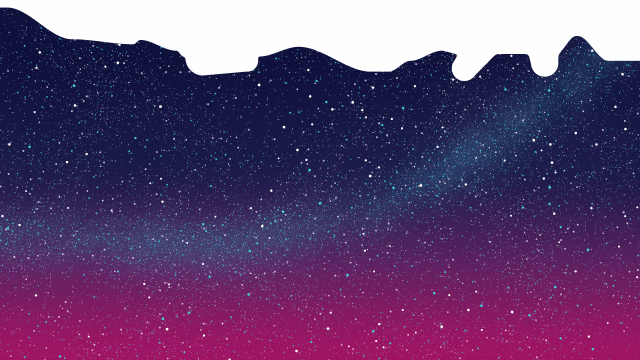
A WebGL 1 fragment shader for this background:

```glsl
precision highp float;
// A starry night sky fading from navy to magenta, below a dripping white border.
// Hashed cells scatter dust and stars, layered sines clump them, and a curved
// teal band crosses the sky. The border joins a stepped outline with round drips.

uniform vec2 u_resolution;

float hash(vec2 p) {
  vec3 q = fract(vec3(p.xyx) * vec3(0.1031, 0.1030, 0.0973));
  q += dot(q, q.yzx + 33.33);
  return fract((q.x + q.y) * q.z);
}

// Soft patches from warped sines, 0 to 1.
float clumps(vec2 p) {
  float sum = 0.0;
  float weight = 0.5;
  for (int i = 0; i < 4; i++) {
    p += 0.6 * sin(p.yx * 1.3 + vec2(1.7, 4.1));
    sum += weight * sin(p.x) * sin(p.y);
    p = mat2(1.5, 1.2, -1.2, 1.5) * p + 2.3;
    weight *= 0.6;
  }
  return clamp(0.5 + 0.6 * sum, 0.0, 1.0);
}

// Depth of the border below the top edge.
float borderDepth(float x) {
  float d = 0.021 + 0.088 * smoothstep(0.02, 0.20, x);
  d += 0.014 * smoothstep(0.20, 0.37, x) - 0.012 * smoothstep(0.37, 0.39, x);
  d += 0.030 * smoothstep(0.39, 0.49, x) + 0.016 * smoothstep(0.49, 0.51, x);
  d -= 0.027 * smoothstep(0.72, 0.83, x);
  d += 0.069 * smoothstep(0.83, 1.03, x);
  d -= 0.030 * smoothstep(1.08, 1.14, x) + 0.028 * smoothstep(1.14, 1.227, x);
  d += 0.009 * smoothstep(1.227, 1.27, x) - 0.050 * smoothstep(1.545, 1.60, x);
  return d + 0.069 * smoothstep(1.605, 1.69, x);
}

// Capsule whose radius changes from ra to rb.
float drip(vec2 p, vec2 a, vec2 b, float ra, float rb) {
  vec2 axis = b - a;
  float t = clamp(dot(p - a, axis) / dot(axis, axis), 0.0, 1.0);
  return length(p - a - axis * t) - mix(ra, rb, t);
}

float smoothMin(float a, float b, float k) {
  float h = max(k - abs(a - b), 0.0) / k;
  return min(a, b) - 0.25 * k * h * h;
}

// Signed distance to the border; p.y runs downward.
float border(vec2 p) {
  float slope = (borderDepth(p.x + 0.002) - borderDepth(p.x - 0.002)) / 0.004;
  float d = (p.y - borderDepth(p.x)) / sqrt(1.0 + slope * slope);
  d = smoothMin(d, drip(p, vec2(0.565, 0.160), vec2(0.687, 0.169), 0.050, 0.030), 0.010);
  d = smoothMin(d, drip(p, vec2(1.290, 0.190), vec2(1.335, 0.130), 0.035, 0.045), 0.010);
  return smoothMin(d, drip(p, vec2(1.513, 0.175), vec2(1.505, 0.100), 0.038, 0.048), 0.010);
}

vec3 skyGradient(float depth) {
  vec3 col = mix(vec3(0.055, 0.065, 0.23), vec3(0.10, 0.10, 0.28), smoothstep(0.1, 0.5, depth));
  col = mix(col, vec3(0.36, 0.13, 0.38), smoothstep(0.45, 0.78, depth));
  return mix(col, vec3(0.62, 0.08, 0.39), smoothstep(0.68, 1.0, depth));
}

void main() {
  float pixel = 1.0 / u_resolution.y;
  vec2 p = gl_FragCoord.xy * pixel;
  p.y = 1.0 - p.y;

  // Band: flat at the left, curving up toward the right.
  float bend = max(p.x - 0.5, 0.0);
  float center = 0.685 - 0.38 * bend * bend - 0.07 * max(0.5 - p.x, 0.0);
  float across = (p.y - center) / sqrt(1.0 + 0.58 * bend * bend);
  float band = exp(-across * across / 0.0050);
  float haze = exp(-across * across / 0.030);
  float patches = clumps(p * 7.0);

  vec3 col = skyGradient(p.y);
  col = mix(col, vec3(0.34, 0.25, 0.46), 0.22 * haze * patches);
  col = mix(col, vec3(0.20, 0.40, 0.53), band * (0.18 + 0.30 * patches));

  // Four layers, from fine dust to the largest stars.
  float dust = clamp(0.12 + 0.55 * patches * patches + 0.45 * band + 0.15 * haze, 0.0, 1.0);
  vec3 dustTint = mix(vec3(0.62, 0.60, 0.75), vec3(0.78, 0.50, 0.70), smoothstep(0.6, 1.0, p.y));
  float scale = 170.0;
  float radius = 0.0010;
  for (int i = 0; i < 4; i++) {
    float size = float(i) / 3.0;
    float angle = 0.4 + 1.1 * float(i);
    vec2 q = mat2(cos(angle), sin(angle), -sin(angle), cos(angle)) * p * scale + 400.0;
    vec2 cell = floor(q);
    vec2 spot = 0.28 + 0.44 * vec2(hash(cell + 3.1), hash(cell + 71.7));
    float r = radius * (0.75 + 0.5 * hash(cell + 19.3));
    float cover = clamp((r - length(q - cell - spot) / scale) / pixel + 0.5, 0.0, 1.0);
    float lit = step(hash(cell + 137.9), mix(0.60 * dust, 0.12, size));
    float teal = step(hash(cell + 211.3), 0.32 + 0.35 * band);
    vec3 tint = mix(mix(dustTint, vec3(1.0), size), vec3(0.25, 0.80, 0.84), teal);
    col = mix(col, tint, cover * lit * mix(0.50, 1.0, size));
    scale *= 0.56;
    radius *= 1.45;
  }

  float white = clamp(0.5 - border(p) / pixel, 0.0, 1.0);
  gl_FragColor = vec4(mix(col, vec3(0.995, 0.995, 1.0), white), 1.0);
}
```
